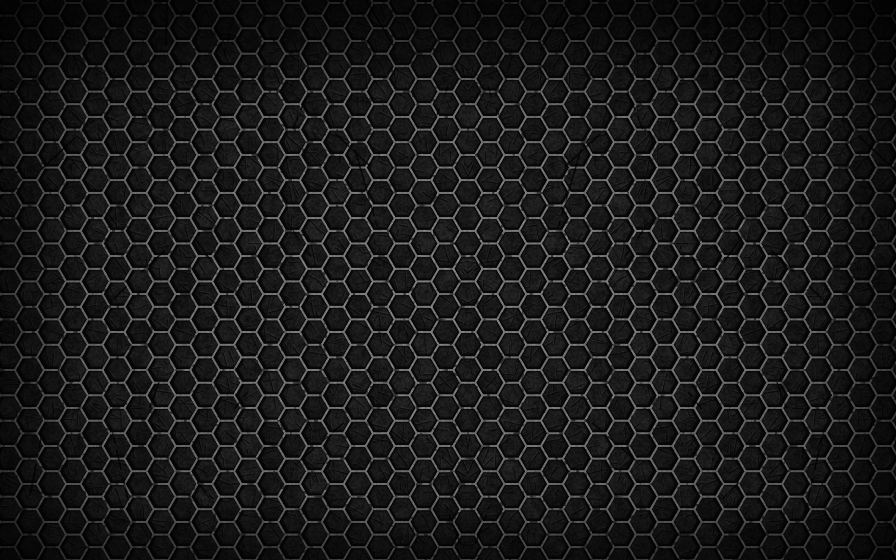
A WebGL 1 fragment shader for this pattern:

```glsl
precision highp float;

uniform vec2 u_resolution;

float hash(vec2 p) {
  vec3 q = fract(vec3(p.xyx) * 0.1031);
  q += dot(q, q.yzx + 33.33);
  return fract((q.x + q.y) * q.z);
}

float noise(vec2 p) {
  vec2 i = floor(p), f = fract(p);
  f = f * f * (3.0 - 2.0 * f);
  return mix(mix(hash(i), hash(i + vec2(1.0, 0.0)), f.x),
             mix(hash(i + vec2(0.0, 1.0)), hash(i + 1.0), f.x), f.y);
}

// Flat-topped hexagon metric: 0.5 on the cell border
float hexRadius(vec2 p) {
  p = abs(p);
  return max(p.y, dot(p, vec2(0.866, 0.5)));
}

// Offset from the centre of the nearest hexagon
vec2 hexCell(vec2 p) {
  vec2 period = vec2(1.732, 1.0);
  vec2 a = mod(p + 0.5 * period, period) - 0.5 * period;
  vec2 b = mod(p, period) - 0.5 * period;
  return dot(a, a) < dot(b, b) ? a : b;
}

float segmentDistance(vec2 p, vec2 centre, float angle, float halfLength) {
  vec2 dir = vec2(cos(angle), sin(angle));
  vec2 q = p - centre;
  return length(q - dir * clamp(dot(q, dir), -halfLength, halfLength));
}

// Short cuts that differ from cell to cell
float cellScratches(vec2 local, vec2 id, float pixel) {
  float mark = 0.0;
  for (int i = 0; i < 4; i++) {
    vec2 seed = id + float(i) * vec2(17.0, 31.0) + 50.0;
    vec2 centre = vec2(hash(seed), hash(seed + 7.3)) * 0.7 - 0.35;
    float d = segmentDistance(local, centre, 6.283 * hash(seed + 3.1),
                              0.1 + 0.3 * hash(seed + 11.7));
    mark = max(mark, (1.0 - smoothstep(0.0, 0.02 + 0.6 * pixel, d))
                     * step(0.4, hash(seed + 19.9)));
  }
  return mark;
}

// Long cuts that run across several cells
float longScratches(vec2 p, float pixel) {
  float mark = 0.0;
  for (int i = 0; i < 18; i++) {
    vec2 seed = vec2(float(i) * 5.7 + 2.0, 13.0);
    vec2 centre = vec2(18.0 * hash(seed), 22.0 * hash(seed + 4.1) - 14.5);
    float d = segmentDistance(p, centre, 1.57 + 1.8 * (hash(seed + 8.3) - 0.5),
                              0.5 + 1.3 * hash(seed + 2.9));
    mark = max(mark, 1.0 - smoothstep(0.01, 0.03 + 0.7 * pixel, d));
  }
  return mark * smoothstep(0.25, 0.5, noise(p * 5.0 + 40.0));
}

void main() {
  vec2 uv = gl_FragCoord.xy / u_resolution;
  vec2 p = gl_FragCoord.xy / u_resolution.y;
  float rowHeight = 0.0452;
  float pixel = 1.0 / (rowHeight * u_resolution.y);

  // Mesh and wear are mirrored about a column near the middle
  vec2 grid = (p - vec2(0.8355, 0.6556)) / rowHeight;
  vec2 folded = vec2(abs(grid.x), grid.y);
  vec2 local = hexCell(folded);
  vec2 id = floor((folded - local) * vec2(1.1547, 2.0) + 0.5);

  float scratch = cellScratches(local, id, pixel);
  float cut = longScratches(folded, pixel);
  float grain = noise(grid * 15.0 + 400.0);
  float blotch = noise(grid * 3.0 + 200.0);

  // Sunken face, shifted towards the middle and shaded at its rim
  vec2 shift = vec2(-0.07 * smoothstep(0.0, 8.0, folded.x), 0.03);
  float face = 1.0 - smoothstep(0.33, 0.45, hexRadius(local - shift));
  float tone = 0.075 + 0.04 * blotch + 0.06 * (grain - 0.5);
  tone *= 0.85 + 0.3 * hash(id + 90.0);
  tone *= 1.0 - 0.6 * scratch;
  tone += 0.035 * cellScratches(local + vec2(0.03, -0.04), id, pixel);
  tone = mix(0.022, tone, face) * (1.0 - 0.75 * cut);

  // Worn wire mesh
  float edge = 0.5 - hexRadius(local);
  float wire = 1.0 - smoothstep(0.04 - 0.5 * pixel, 0.04 + 0.5 * pixel, edge);
  float chips = smoothstep(0.12, 0.3, noise(grid * 6.0 + 700.0));
  float wireTone = (0.37 + 0.12 * grain) * mix(0.45, 1.0, chips);
  tone = mix(tone, wireTone * (1.0 - 0.75 * cut), wire);

  // Darkened borders
  vec2 c = uv - vec2(0.5, 0.48);
  float light = 1.1 - 1.1 * dot(c, c);
  light *= mix(0.4, 1.0, smoothstep(0.0, 0.2, 1.0 - uv.y));
  light *= mix(0.65, 1.0, smoothstep(0.0, 0.12, uv.y));
  light *= mix(0.65, 1.0, smoothstep(0.0, 0.1, min(uv.x, 1.0 - uv.x)));

  gl_FragColor = vec4(vec3(tone * light), 1.0);
}
```
